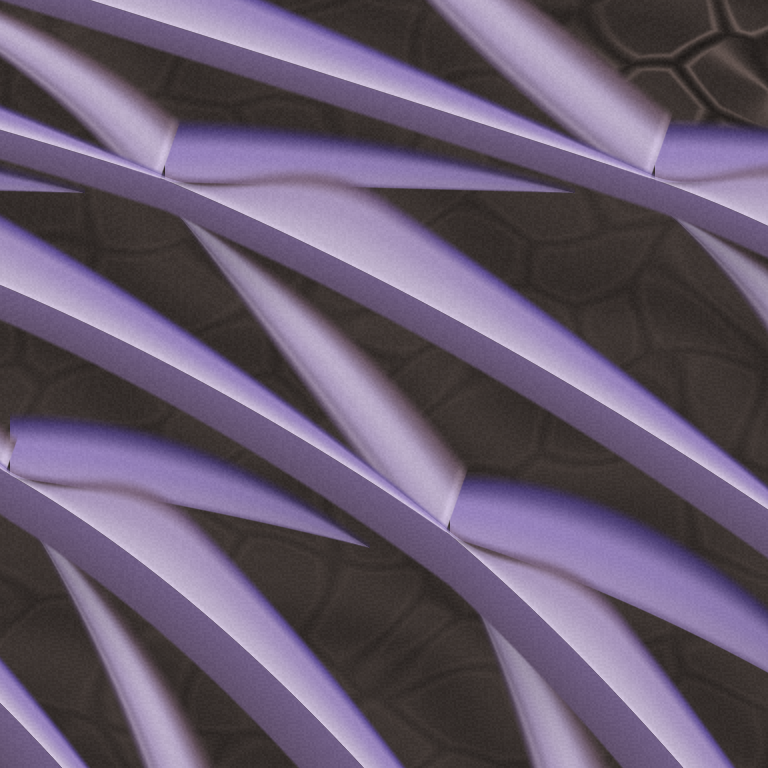
A Shadertoy shader for this pattern:

```glsl
// Woven lattice of curved violet slats over a dark, faintly creased ground.
// A warped grid of nodes carries three families of members: two-faced rails,
// steep rounded struts and shallow rounded struts, painted back to front.
#define VIEW   7.68
#define DARK   vec3(0.23, 0.20, 0.19)
#define PLUM   vec3(0.35, 0.29, 0.38)
#define MID    vec3(0.44, 0.37, 0.53)
#define VIOLET vec3(0.59, 0.51, 0.74)
#define LILAC  vec3(0.65, 0.58, 0.73)
#define PALE   vec3(0.75, 0.70, 0.80)
#define EDGE   vec3(0.36, 0.29, 0.58)
#define FACE   0.28
#define LEDGE  1.12
#define GRAIN  0.035

vec2 hash2(vec2 p) {
    p = vec2(dot(p, vec2(127.1, 311.7)), dot(p, vec2(269.5, 183.3)));
    return fract(sin(p) * 43758.5);
}

// Cellular noise: gap between nearest and second nearest cell point
float cellGap(vec2 p) {
    vec2 c = floor(p), f = p - c;
    float d1 = 9.0, d2 = 9.0;
    for (int y = -1; y <= 1; y++)
    for (int x = -1; x <= 1; x++) {
        vec2 g = vec2(x, y);
        float d = length(g + hash2(c + g) - f);
        d2 = min(d2, max(d, d1));
        d1 = min(d1, d);
    }
    return d2 - d1;
}

// Lattice crossing (i, j); y points down, rows tilt and spread downward
vec2 node(float i, float j) {
    return vec2(1.65 - 1.55 * j + i * (4.9 - 0.5 * j),
                1.65 + j * (2.91 + j * (0.24 * j - 0.2)) + 0.6 * i * j);
}

float cover(float d, float w) { return smoothstep(-w, w, d); }
float flare(float i, float j) { return 2.0 * max(i, 0.0) * (1.0 - j); }

vec3 ground(vec2 p) {
    float wave = sin(p.y * 5.0 - p.x * 2.6 + sin(p.x * 2.1) + 0.6 * sin(p.y * 4.0));
    vec3 c = DARK * (0.96 + 0.09 * wave);
    float gap = cellGap(p * vec2(0.9, 1.3) + 0.15 * sin(p.yx * 3.0));
    float corner = smoothstep(2.4, 0.3, length((p - vec2(7.3, 0.6)) * vec2(1.0, 1.6)));
    c *= 1.0 - (0.1 + 0.25 * corner) * smoothstep(0.12, 0.0, gap);
    float glint = exp(-pow((gap - 0.17) / 0.05, 2.0));
    return c + vec3(0.30, 0.25, 0.24) * glint * (0.06 + 0.5 * corner * corner);
}

// Rounded strut running right from a node, tapering to a point
void shallowStrut(inout vec3 col, vec2 p, float i, float j, float aa) {
    float drop = max(i * j, 0.0);
    vec2 a = node(i, j), b = node(i + 1.0, j) + vec2(-0.8 + drop, 0.28 + 1.5 * drop);
    float u = (p.x - a.x) / (b.x - a.x);
    if (u < 0.0 || u > 1.0) return;
    float k = u * (1.0 - u);
    float top = mix(a.y - 0.42, b.y, u) - k * (0.6 + 0.8 * j + 1.5 * drop);
    float low = mix(a.y + 0.17, b.y, u) - k * (0.2 * j + 0.6 * drop);
    float t = clamp((p.y - top) / max(low - top, 0.01), 0.0, 1.0);
    vec3 c = mix(EDGE * 0.75, VIOLET, smoothstep(0.0, 0.45, t));
    c = mix(c, LILAC, 0.6 * smoothstep(0.5, 0.85, t));
    c = mix(c, MID, smoothstep(0.88, 1.0, t) * 0.7) * mix(1.0, 0.8, u * u);
    col = mix(col, c, cover(p.y - top, 0.07 + aa) * cover(low - p.y, aa));
}

// Rounded strut dropping from one rail to the next node, widening downward
void steepStrut(inout vec3 col, vec2 p, float i, float j, float aa) {
    vec2 a = node(i, j) + vec2(0.07, 0.42), b = node(i + 1.0, j + 1.0);
    float v = (p.y - a.y) / (b.y - a.y);
    if (v < 0.0 || v > 1.06) return;
    float bow = j + 2.4 * min(i, 0.0) * j + flare(i, j);
    float left = mix(a.x, b.x - 0.45, v) + bow * v * (1.0 - v);
    float width = (0.98 + 0.25 * (i - j)) * (1.0 - pow(abs(1.0 - v), 3.0));
    float t = clamp((p.x - left) / max(width, 0.01), 0.0, 1.0);
    float seam = b.x + 0.35 * (b.y - p.y) - p.x;
    vec3 c = mix(PLUM, LILAC, smoothstep(0.0, 0.3, t));
    c = mix(c, PALE, 0.8 * exp(-pow((t - 0.52) / 0.2, 2.0)));
    c = mix(c, PLUM * vec3(1.12, 1.08, 0.95), smoothstep(0.62, 1.0, t));
    c += 0.14 * exp(-pow((t - 0.1) / 0.05, 2.0));
    c = mix(c * 0.72, c, smoothstep(0.0, 0.45, v));
    c += 0.08 * exp(-pow((seam - 0.06) / 0.04, 2.0));
    float m = cover(p.x - left, 0.03 + aa) * cover(left + width - p.x, 0.08 + aa);
    col = mix(col, c, m * cover(seam, aa));
}

// Long rail: pale ledge above its crest, shaded face below
void rail(inout vec3 col, vec2 p, float i, float j, float aa) {
    vec2 a = node(i, j) + vec2(0.0, 0.15), b = node(i + 2.0, j + 1.0) + vec2(0.0, 0.15);
    float u = (p.x - a.x) / (b.x - a.x);
    if (u < 0.0 || u >= 1.0) return;
    float bow = 1.1 - 0.7 * i + 1.7 * j + flare(i, j);
    float crest = mix(a.y, b.y, u) - bow * u * (1.0 - u);
    float ledge = 0.04 + LEDGE * (1.0 - u) * smoothstep(0.0, 0.3, u);
    float face = FACE + 0.008 * crest * crest;
    float rise = crest - p.y, t = clamp(rise / ledge, 0.0, 1.0);
    vec3 c = mix(PALE, mix(LILAC, VIOLET, smoothstep(0.2, 0.7, u)), smoothstep(0.0, 0.7, t));
    vec3 rim = mix(PLUM * vec3(1.25, 1.2, 1.1), EDGE, smoothstep(0.2, 0.45, u));
    c = mix(c, rim, smoothstep(0.72, 1.0, t));
    c += 0.07 * exp(-pow(rise / 0.05, 2.0));
    float soft = mix(0.09, 0.035, smoothstep(0.15, 0.5, u));
    col = mix(col, c, cover(ledge - rise, soft + aa) * cover(rise, aa));
    vec3 shade = mix(MID, mix(MID, PLUM, 0.75), clamp(-rise / face, 0.0, 1.0));
    col = mix(col, shade, cover(-rise, aa) * cover(face + rise, 0.015 + aa));
}

void mainImage(out vec4 fragColor, in vec2 fragCoord) {
    vec2 p = vec2(fragCoord.x, iResolution.y - fragCoord.y) / iResolution.y * VIEW;
    float aa = VIEW / iResolution.y;
    vec3 col = ground(p);
    for (float j = 0.0; j < 2.0; j++)
        for (float i = -2.0; i < 2.0; i++) shallowStrut(col, p, i, j, aa);
    for (float j = -1.0; j < 2.0; j++)
        for (float i = -2.0; i < 2.0; i++) steepStrut(col, p, i, j, aa);
    for (float j = -1.0; j < 2.0; j++)
        for (float i = -2.0; i < 2.0; i++)
            if (i - 2.0 * j < 1.5) rail(col, p, i, j, aa);
    // Fine grain
    col += GRAIN * (hash2(floor(p * 50.0)).x - 0.5);
    fragColor = vec4(clamp(col, 0.0, 1.0), 1.0);
}
```
